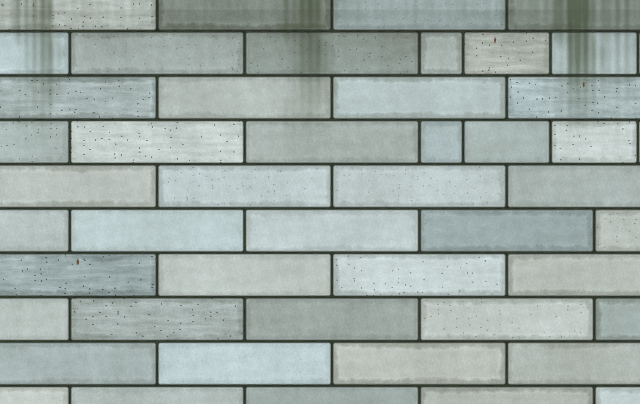
Write a Shadertoy shader that draws this texture.

```glsl
// Weathered concrete block wall in running bond, with two courses cut into
// half blocks at the right. Each block is a rounded box with its own hashed
// tone; layered sines make blotches and streaks, cellular noise makes pits.

vec2 hash2(vec2 p) {
    return fract(sin(vec2(dot(p, vec2(127.1, 311.7)), dot(p, vec2(269.5, 183.3)))) * 4375.85);
}

// Rotated, warped sine octaves, roughly -1 to 1
float blotches(vec2 p) {
    float sum = 0.0, amp = 0.6;
    for (int i = 0; i < 6; i++) {
        p = mat2(0.8, 0.6, -0.6, 0.8) * p * 1.85 + 1.7;
        p += 0.6 * sin(p.yx * 0.7 + float(i));
        sum += amp * sin(p.x) * cos(p.y);
        amp *= 0.66;
    }
    return sum;
}

// Distance to the nearest cell point, and that cell's random value
vec2 cells(vec2 p) {
    vec2 nearest = vec2(2.0, 0.0);
    for (int j = -1; j <= 1; j++)
        for (int i = -1; i <= 1; i++) {
            vec2 cell = floor(p) + vec2(i, j);
            vec2 rnd = hash2(cell);
            float d = length(cell + rnd - p);
            if (d < nearest.x) nearest = vec2(d, rnd.x);
        }
    return nearest;
}

float roundedBox(vec2 p, vec2 halfSize, float radius) {
    vec2 q = abs(p) - halfSize + radius;
    return length(max(q, 0.0)) + min(max(q.x, q.y), 0.0) - radius;
}

void mainImage(out vec4 fragColor, in vec2 fragCoord) {
    vec2 p = fragCoord / iResolution.y;
    float pixel = 1.0 / iResolution.y;
    vec2 pitch = vec2(0.4327, 0.1097);

    // Running bond: alternate courses shift by half a block
    float row = floor((p.y - 0.0453) / pitch.y);
    float odd = mod(row, 2.0);
    float u = (p.x - mix(0.3889, 0.1728, odd)) / pitch.x;
    float left = floor(u), right = left + 1.0;

    // Two upper courses: a quarter block, then half blocks
    if (odd > 0.5 && row > 4.5 && u > 2.0) {
        float start = floor((u - 0.25) * 2.0) * 0.5 + 0.25;
        left = max(2.0, start);
        right = start + 0.5;
    }
    vec2 id = vec2(left, row);
    vec2 rndA = hash2(id + 3.7), rndB = hash2(id * 1.3 + 21.4);

    // Block outline
    vec2 local = vec2(u - 0.5 * (left + right), (p.y - 0.0453) / pitch.y - row - 0.5) * pitch;
    vec2 halfSize = 0.5 * vec2(right - left, 1.0) * pitch - 0.0027;
    float edge = roundedBox(local, halfSize, 0.006);
    float inside = max(-edge, 0.0);

    // Surface texture, shifted per block
    vec2 q = p + rndA * 17.0;
    float broad = blotches(q * 7.0);
    float fine = blotches(q * 55.0);
    float streaks = blotches(q * vec2(14.0, 95.0));
    vec2 grain = cells(q * 190.0);
    vec2 pit = cells(q * 65.0);

    float tone = 0.78 + 0.46 * (rndA.x - 0.5) - 0.27 * smoothstep(0.76, 1.0, p.y);
    tone += 0.07 * broad + 0.055 * fine + 0.10 * (grain.x - 0.45);
    tone += streaks * mix(0.02, 0.15, smoothstep(0.6, 0.95, rndB.x));

    // Ragged damp frame around a paler centre
    float ragged = inside + 0.004 * broad + 0.0035 * fine;
    float frame = 1.0 - smoothstep(0.007, 0.016, ragged);
    tone -= frame * mix(0.04, 0.25, rndB.y);
    float tideLine = exp(-pow((ragged - 0.017) / 0.002, 2.0));
    tone += 0.06 * tideLine * rndB.y;

    // Ledge along the top course
    tone += 0.13 * smoothstep(0.973, 0.979, p.y);

    vec3 color = mix(vec3(0.40, 0.43, 0.39), vec3(0.79, 0.835, 0.825), clamp(tone, -0.3, 1.12));
    color += (rndA.y - 0.5) * vec3(0.055, 0.008, -0.035);
    color = mix(color, color * vec3(0.83, 0.91, 0.96), step(0.88, rndA.y + 0.1 * rndB.x) * 0.6);

    // Pits on the rougher blocks
    float pitted = step(0.72, pit.y) * smoothstep(0.3, 0.9, rndB.x);
    color *= 1.0 - 0.4 * pitted * (1.0 - smoothstep(0.07, 0.16, pit.x));

    // Green runoff from above, heavier at the right
    float wander = 0.012 * sin(p.y * 21.0) + 0.006 * sin(p.y * 63.0);
    float run = smoothstep(0.82, 1.0, cos(9.4 * (p.x - 0.761 + wander)));
    float strands = 0.6 + 0.25 * sin(p.x * 141.0 + 3.0 * sin(p.x * 37.0)) + 0.15 * sin(p.x * 313.0);
    float damp = run + 0.5 * smoothstep(1.25, 1.5, p.x) + 0.25 * smoothstep(0.9, 1.0, p.y);
    damp *= strands * smoothstep(0.58, 0.96, p.y + 0.05 * broad);
    color = mix(color, vec3(0.27, 0.31, 0.23), clamp(0.62 * damp, 0.0, 0.7));

    // Occasional small rust fleck near the upper edge
    vec2 fleck = (local - vec2((rndB.y - 0.5) * halfSize.x, 0.032)) / vec2(0.004, 0.009);
    float rust = step(0.91, rndB.x) * (1.0 - smoothstep(0.3, 1.0, length(fleck) + 0.3 * fine));
    color = mix(color, vec3(0.36, 0.23, 0.15), 0.8 * rust);

    // Worn rim, contact shade and dark open joint
    color += 0.07 * exp(-pow((inside - 0.004) / 0.0015, 2.0)) * (0.6 + 0.5 * fine);
    color *= 1.0 - 0.40 * exp(-inside / 0.0022);
    vec3 joint = vec3(0.19, 0.215, 0.17) * (1.0 + 0.25 * fine);
    float face = 1.0 - smoothstep(-0.7 * pixel, 0.7 * pixel, edge + 0.0006 * fine);
    fragColor = vec4(clamp(mix(joint, color, face), 0.0, 1.0), 1.0);
}
```
